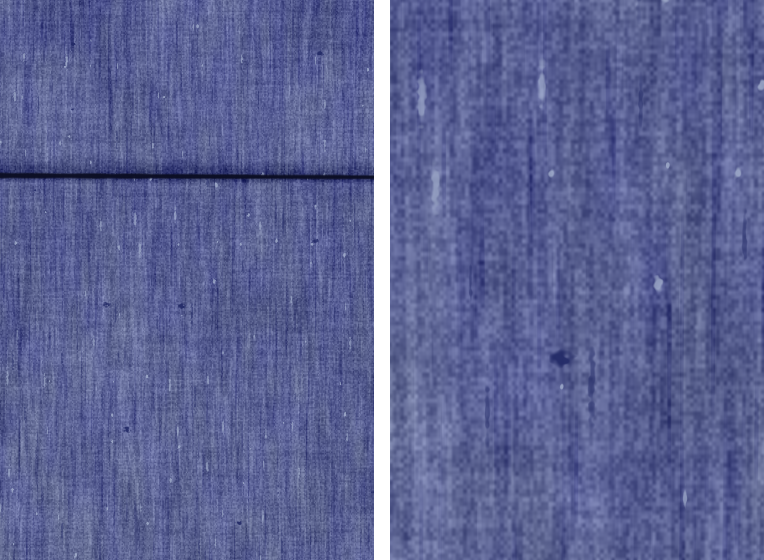
Left: the whole. Right: its middle third, enlarged.
Write a Shadertoy shader that draws this texture.

```glsl
// Blue chambray linen with slubby vertical threads and one horizontal fold.
#define BASE_COLOR vec3(0.358, 0.388, 0.573)
#define BLUE_TINT vec3(-0.020, -0.025, 0.016)
#define TONE_STEP vec3(0.062, 0.063, 0.058)
#define KNOT_COLOR vec3(0.13, 0.16, 0.40)
#define FLECK_COLOR vec3(0.66, 0.71, 0.82)
#define FOLD_COLOR vec3(0.045, 0.055, 0.140)
#define FOLD_HEIGHT 0.6865
#define FOLD_HALF_WIDTH 0.0040
#define WARP_CONTRAST 1.05
#define WEFT_CONTRAST 0.40
#define GRAIN_CONTRAST 1.15
#define BROAD_CONTRAST 0.45

// Integer hash, 0 to 1
float hash(vec2 cell, uint seed) {
    uvec2 q = uvec2(ivec2(cell));
    uint h = q.x * 1597334677u ^ q.y * 3812015801u ^ seed * 747796405u;
    h = (h ^ (h >> 16)) * 2246822519u;
    h = (h ^ (h >> 13)) * 3266489917u;
    return float((h ^ (h >> 16)) >> 8) / 16777216.0;
}

// Value noise, -1 to 1
float noise(vec2 p, uint seed) {
    vec2 i = floor(p), f = fract(p);
    f = f * f * (3.0 - 2.0 * f);
    float low = mix(hash(i, seed), hash(i + vec2(1, 0), seed), f.x);
    float high = mix(hash(i + vec2(0, 1), seed), hash(i + 1.0, seed), f.x);
    return 2.0 * mix(low, high, f.y) - 1.0;
}

// Tone along one thread; each thread has its own phase
float strand(float id, float along, uint seed) {
    along += 17.0 * hash(vec2(id, 91.0), seed);
    float i = floor(along), f = smoothstep(0.0, 1.0, fract(along));
    return 2.0 * mix(hash(vec2(id, i), seed), hash(vec2(id, i + 1.0), seed), f) - 1.0;
}

// Neighbouring threads: p.x runs across them, p.y along them
float threads(vec2 p, uint seed) {
    float id = floor(p.x);
    float blend = smoothstep(0.15, 0.85, fract(p.x));
    return mix(strand(id, p.y, seed), strand(id + 1.0, p.y, seed), blend);
}

// Scattered ragged ellipses, at most one per cell
float flecks(vec2 p, float cellSize, vec2 radius, float chance, uint seed) {
    vec2 cell = floor(p / cellSize);
    vec2 jitter = vec2(hash(cell, seed), hash(cell, seed + 1u));
    vec2 centre = (cell + 0.25 + 0.5 * jitter) * cellSize;
    float size = mix(0.5, 1.3, hash(cell, seed + 2u));
    float d = length((p - centre) / (radius * size));
    d += 0.5 * noise(p * 330.0, seed + 4u);
    return step(hash(cell, seed + 3u), chance) * (1.0 - smoothstep(0.4, 1.2, d));
}

void mainImage(out vec4 fragColor, in vec2 fragCoord) {
    vec2 p = fragCoord / iResolution.y;
    float across = fragCoord.x / iResolution.x;
    float pixel = 1.0 / iResolution.y;

    // The two layers of cloth do not share threads
    float fromFold = p.y - FOLD_HEIGHT + 0.003 * across;
    vec2 cloth = p + (fromFold > 0.0 ? vec2(3.37, 5.0) : vec2(1.0));
    cloth.x += 0.0012 * noise(cloth * 5.0, 1u);

    // Long and short warp streaks, faint weft bars and fine weave
    float warp = 0.65 * threads(cloth * vec2(330.0, 15.0), 2u)
               + 0.50 * threads(cloth * vec2(350.0, 50.0), 11u)
               + 0.55 * threads(cloth * vec2(150.0, 12.0), 3u)
               + 0.35 * threads(cloth * vec2(50.0, 8.0), 4u);
    float weft = threads(cloth.yx * vec2(300.0, 22.0), 5u)
               + 0.6 * threads(cloth.yx * vec2(95.0, 9.0), 6u);
    float grain = noise(cloth * vec2(450.0, 390.0), 7u);
    float broad = noise(cloth * vec2(6.0, 4.0), 8u)
                + 0.7 * noise(cloth * vec2(17.0, 11.0), 12u);
    float tone = WARP_CONTRAST * warp + WEFT_CONTRAST * weft
               + GRAIN_CONTRAST * grain + BROAD_CONTRAST * broad;

    // Sparse thin threads that run darker or paler than the rest
    float darkThread = smoothstep(0.45, 0.95, -threads(cloth * vec2(270.0, 11.0), 13u));
    float paleThread = smoothstep(0.60, 1.00, threads(cloth * vec2(240.0, 18.0), 14u));
    tone += 0.9 * paleThread - 1.0 * darkThread;

    // Rolled edge above the fold and soft shadow beneath it
    float above = step(0.0, fromFold);
    tone -= above * 2.5 * (1.0 - smoothstep(0.003, 0.036, fromFold));
    tone -= (1.0 - above) * 2.2 * (1.0 - smoothstep(0.003, 0.016, -fromFold));

    // Darker threads look bluer, as does the far end of the cloth
    float blueness = 0.5 * p.y - 0.2 * warp + 0.5 * darkThread
                   + 0.7 * noise(cloth * vec2(45.0, 16.0), 9u);
    vec3 color = BASE_COLOR + TONE_STEP * tone + BLUE_TINT * blueness;

    // Pale slubs and navy knots
    float slub = flecks(cloth, 0.075, vec2(0.0019, 0.011), 0.40, 20u);
    float speck = flecks(cloth + 0.031, 0.060, vec2(0.0022, 0.0036), 0.25, 30u);
    float knot = flecks(cloth, 0.115, vec2(0.0050, 0.0040), 0.20, 40u);
    float darkSlub = flecks(cloth + 0.047, 0.08, vec2(0.0018, 0.022), 0.40, 50u);
    color = mix(color, FLECK_COLOR, max(0.6 * slub, 0.75 * speck));
    color = mix(color, KNOT_COLOR, max(0.9 * knot, 0.5 * darkSlub));

    // Dark crease, thinner to the right
    float halfWidth = FOLD_HALF_WIDTH * (1.15 - 0.35 * across);
    halfWidth += 0.0005 * noise(vec2(p.x * 40.0, 2.0), 10u);
    float softness = 1.3 * pixel;
    float crease = 1.0 - smoothstep(-softness, softness, abs(fromFold) - halfWidth);
    color = mix(color, FOLD_COLOR, 0.97 * crease);

    fragColor = vec4(clamp(color, 0.0, 1.0), 1.0);
}
```
